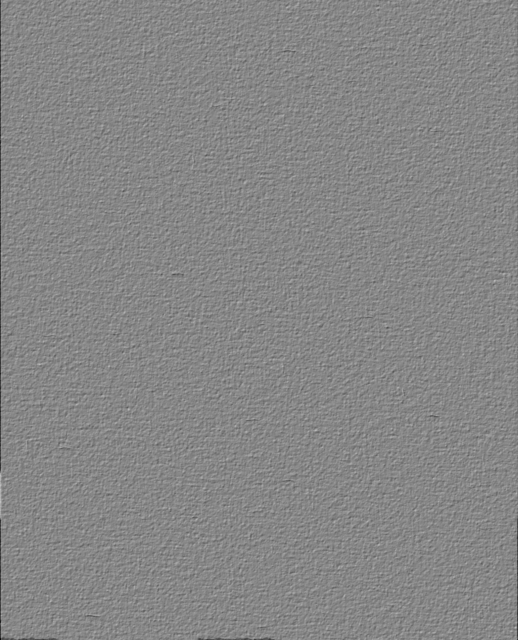
A Shadertoy shader for this texture map:

```glsl
#define BASE_GREY 0.527
#define LIGHT_DIR vec2(-0.62, 0.78)
#define GRAIN_FREQ 225.0
#define FINE_FREQ 340.0
#define FIBRE_FREQ vec2(62.0, 270.0)
#define GRAIN_RELIEF 0.027
#define FINE_RELIEF 0.019
#define FIBRE_RELIEF 0.015
#define FLAW_CELLS 11.0
#define FLAW_SHARE 0.36
#define FLAW_DEPTH 0.17
#define EDGE_WIDTH 0.0022

vec3 hash3(vec2 p) {
    vec3 q = fract(p.xyx * vec3(0.1031, 0.1030, 0.0973));
    q += dot(q, q.yxz + 33.33);
    return fract((q.xxy + q.yzz) * q.zyx);
}

// Lit slope of random round bumps, one per cell, scaled to unit deviation
float litBumps(vec2 uv, vec2 freq, float seed) {
    vec2 p = uv * freq;
    vec2 cell = floor(p);
    vec2 light = normalize(LIGHT_DIR * freq);
    float slope = 0.0;
    for (int y = -1; y <= 1; y++)
    for (int x = -1; x <= 1; x++) {
        vec2 id = cell + vec2(x, y);
        vec3 rnd = hash3(id + seed);
        vec2 r = p - id - rnd.xy;
        slope += (2.0 * rnd.z - 1.0) * dot(r, light) * exp(-4.0 * dot(r, r));
    }
    return 11.0 * slope;
}

// Sparse raised threads: horizontal ones in shadow, vertical ones lit
float threadFlaws(vec2 uv) {
    vec2 p = uv * FLAW_CELLS;
    vec2 cell = floor(p);
    float tone = 0.0;
    for (int y = -1; y <= 1; y++)
    for (int x = -1; x <= 1; x++) {
        vec2 id = cell + vec2(x, y);
        vec3 place = hash3(id + 71.0);
        vec3 kind = hash3(id + 137.0);
        if (place.z > FLAW_SHARE) continue;
        vec2 r = (p - id - place.xy) / FLAW_CELLS;
        bool level = kind.x < 0.55;
        vec2 q = level ? r : r.yx;
        q.y += 0.0006 * sin(q.x * 320.0 + kind.z * 6.3);
        float halfLength = mix(0.004, 0.014, kind.y);
        float body = 1.0 - smoothstep(0.5 * halfLength, halfLength, abs(q.x));
        float core = exp(-pow(q.y / 0.0011, 2.0));
        float rim = exp(-pow((q.y - 0.0022) / 0.0011, 2.0));
        float strength = mix(0.3, 1.0, kind.z);
        tone += body * strength * (level ? 0.4 * rim - core : 0.55 * core - 0.4 * rim);
    }
    return tone;
}

// Soft interval along an edge
float span(float x, float a, float b) {
    return smoothstep(a - 0.004, a + 0.004, x) * (1.0 - smoothstep(b - 0.004, b + 0.004, x));
}

// Thin dark line hugging an edge at distance d
float edgeLine(float d, float width) {
    return 1.0 - smoothstep(0.5 * width, 1.5 * width, d);
}

void mainImage(out vec4 fragColor, in vec2 fragCoord) {
    vec2 uv = fragCoord / iResolution.y;
    float aspect = iResolution.x / iResolution.y;

    // Fibres bend slightly so the weave stays irregular
    vec2 bent = uv + 0.0015 * sin(uv.yx * vec2(61.0, 47.0) + 2.0 * sin(uv * 23.0));

    // Embossed paper grain
    float grey = BASE_GREY;
    grey += GRAIN_RELIEF * litBumps(uv, vec2(GRAIN_FREQ), 0.0);
    grey += FINE_RELIEF * litBumps(uv, vec2(FINE_FREQ), 311.0);
    grey += FIBRE_RELIEF * litBumps(bent, FIBRE_FREQ, 523.0);
    grey += FIBRE_RELIEF * 0.7 * litBumps(bent, FIBRE_FREQ.yx, 797.0);
    grey += FLAW_DEPTH * threadFlaws(uv);

    // Worn borders
    float left = edgeLine(uv.x, EDGE_WIDTH * 0.6);
    float right = edgeLine(aspect - uv.x, EDGE_WIDTH * 0.6) * (0.15 + 0.85 * span(uv.y, -0.1, 0.19));
    float ragged = EDGE_WIDTH * (1.0 + 0.4 * sin(uv.x * 170.0) + 0.3 * sin(uv.x * 410.0));
    float worn = span(uv.x, -0.1, 0.09) + span(uv.x, 0.31, 0.43);
    float bottom = edgeLine(uv.y, ragged) * worn;
    float chip = edgeLine(uv.x, EDGE_WIDTH * 0.8) * span(uv.y, 0.19, 0.262);
    grey -= 0.3 * left + 0.25 * right + 0.2 * bottom;
    grey += 0.45 * chip;

    fragColor = vec4(vec3(clamp(grey, 0.0, 1.0)), 1.0);
}
```
